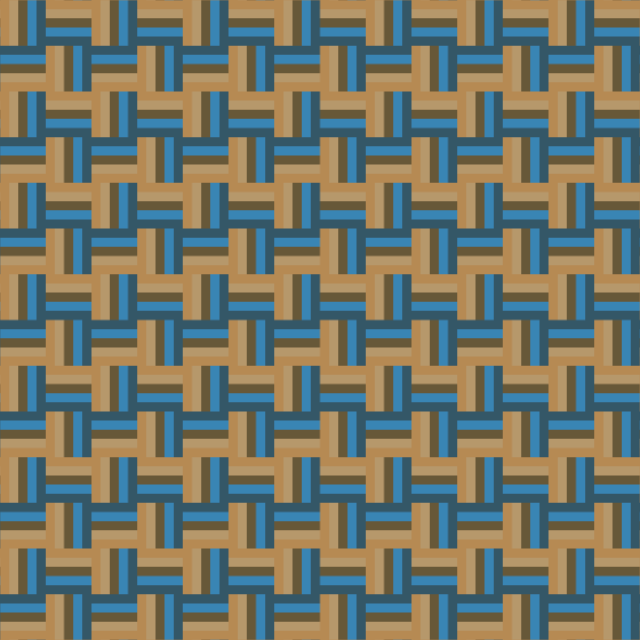
A Shadertoy shader for this pattern:

```glsl
// Basket weave of five-stripe square blocks, alternately upright and lying flat.

const float REPEATS = 7.0;         // repeats across and down, each 2 x 2 blocks
const float STRIPES = 5.0;         // equal stripes in a block
const float EDGE_WIDTH = 0.0022;   // softness of the edges, in canvas units
const int TAPS = 4;                // smoothing samples per axis

const vec3 ORANGE = vec3(0.715, 0.540, 0.325);
const vec3 TAN    = vec3(0.715, 0.595, 0.420);
const vec3 BROWN  = vec3(0.405, 0.345, 0.220);
const vec3 BLUE   = vec3(0.225, 0.520, 0.705);
const vec3 SLATE  = vec3(0.205, 0.340, 0.405);

// Colour of a stripe, counted from the light side of the block
vec3 stripeColor(float index) {
    if (index < 0.5) return ORANGE;
    if (index < 1.5) return TAN;
    if (index < 2.5) return BROWN;
    if (index < 3.5) return BLUE;
    return SLATE;
}

// Position across the stripes of a block, 0 at its light side
float acrossBlock(vec2 cell, vec2 local) {
    bool upright = mod(cell.x + cell.y, 2.0) < 0.5;
    bool flipped = mod(cell.y, 2.0) > 0.5;
    float lying = flipped ? 1.0 - local.y : local.y;
    return upright ? local.x : lying;
}

// Weave colour at a point measured from the upper left
vec3 weave(vec2 point, float repeats) {
    vec2 grid = point * repeats * 2.0;
    float across = acrossBlock(floor(grid), fract(grid));
    return stripeColor(floor(across * STRIPES));
}

// Average the weave over a small square to smooth every edge
vec3 smoothWeave(vec2 point, float repeats, float width) {
    vec3 sum = vec3(0.0);
    for (int j = 0; j < TAPS; j++) {
        for (int i = 0; i < TAPS; i++) {
            vec2 offset = (vec2(i, j) + 0.5) / float(TAPS) - 0.5;
            sum += weave(point + offset * width, repeats);
        }
    }
    return sum / float(TAPS * TAPS);
}

void mainImage(out vec4 fragColor, in vec2 fragCoord) {
    vec2 uv = fragCoord / iResolution.xy;
    vec2 point = vec2(uv.x, 1.0 - uv.y);
    float width = max(EDGE_WIDTH, 1.0 / iResolution.y);
    fragColor = vec4(smoothWeave(point, REPEATS, width), 1.0);
}
```
